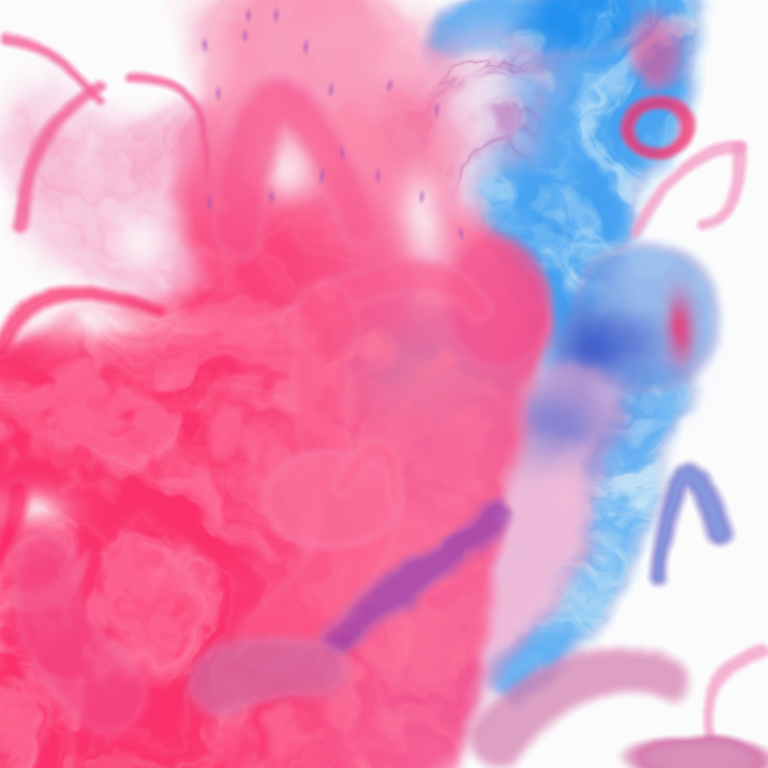
This background is drawn by a three.js fragment shader. Its source:

```glsl
varying vec2 vUv;

const vec3 PAPER = vec3(.985, .985, .99);
const vec3 CRIMSON = vec3(.98, .1, .36);
const vec3 ROSE = vec3(.95, .29, .54);
const vec3 CORAL = vec3(.99, .4, .57);
const vec3 BLUSH = vec3(.95, .6, .77);
const vec3 MAUVE = vec3(.8, .42, .64);
const vec3 LAVENDER = vec3(.8, .55, .78);
const vec3 VIOLET = vec3(.53, .24, .7);
const vec3 INDIGO = vec3(.27, .38, .8);
const vec3 AZURE = vec3(.04, .52, .93);
const vec3 SKY = vec3(.48, .75, .95);
const float BILLOW = .13;
const float RIPPLE = .035;
const float RIM = .008;
const int STEPS = 10;
const int SPECKS = 16;

vec3 ink = PAPER;

float hash(vec2 p) {
  vec3 q = fract(p.xyx * .1031);
  q += dot(q, q.yzx + 33.33);
  return fract((q.x + q.y) * q.z);
}

float noise(vec2 p) {
  vec2 i = floor(p), f = fract(p), e = vec2(1., 0.);
  f = f * f * (3. - 2. * f);
  return mix(mix(hash(i), hash(i + e), f.x), mix(hash(i + e.yx), hash(i + e.xx), f.x), f.y);
}

float fbm(vec2 p) {
  float sum = 0., amp = .52;
  for (int i = 0; i < 5; i++) {
    sum += amp * noise(p);
    p = mat2(1.6, 1.2, -1.2, 1.6) * p + 7.3;
    amp *= .5;
  }
  return sum;
}

float ellipse(vec2 p, vec2 centre, vec2 radius) {
  return (length((p - centre) / radius) - 1.) * min(radius.x, radius.y);
}

float spot(vec2 p, vec2 centre, vec2 radius) {
  vec2 d = (p - centre) / radius;
  return exp(-dot(d, d));
}

float join(float a, float b) {
  float h = max(.05 - abs(a - b), 0.);
  return min(a, b) - h * h * 5.;
}

// Translucent layer, denser and paler along its rim
void veil(float d, vec3 tint, float soft, float opacity) {
  float rim = exp(-d * d / (RIM * RIM));
  float body = 1. - smoothstep(-soft, soft, d);
  ink = mix(ink, mix(tint, BLUSH, .3 * rim), body * opacity * (.75 + .25 * rim));
}

// Tapering ribbon along a quadratic curve
void strand(vec2 p, vec2 a, vec2 b, vec2 c, float width, vec3 tint) {
  float d = 2.;
  vec2 last = a;
  for (int i = 1; i <= STEPS; i++) {
    float t = float(i) / float(STEPS);
    vec2 next = mix(mix(a, b, t), mix(b, c, t), t), s = next - last;
    float h = clamp(dot(p - last, s) / dot(s, s), 0., 1.);
    d = min(d, length(p - last - h * s) - width * (1. - .3 * t));
    last = next;
  }
  veil(d, tint, .004 + .3 * width, .85);
}

void main() {
  vec2 uv = vUv;
  vec2 swirl = vec2(fbm(uv * 5.), fbm(uv * 5. + 19.7)) - .5;
  vec2 p = uv + BILLOW * swirl, q = uv + RIPPLE * swirl;
  float cloud = fbm(uv * 4. + swirl * 5.);
  float thread = pow(1. - abs(2. * fbm(uv * 6. + swirl * 4.) - 1.), 7.);

  // Blue plume and its curl
  vec3 blue = mix(AZURE, SKY, smoothstep(.5, .75, cloud) + .35 * thread);
  veil(join(ellipse(p, vec2(.78, .93), vec2(.13, .15)), ellipse(p, vec2(.74, .72), vec2(.09, .15))), blue, .03, 1.);
  strand(p, vec2(.74, .97), vec2(.62, 1.), vec2(.56, .96), .05, blue);
  strand(p, vec2(.87, .5), vec2(.82, .28), vec2(.69, .1), .045, blue);
  veil(ellipse(q, vec2(.845, .59), vec2(.095)), mix(INDIGO, SKY, cloud), .015, .85);
  ink = mix(ink, INDIGO, spot(p, vec2(.79, .56), vec2(.07, .045)));
  ink = mix(ink, CRIMSON, .7 * spot(q, vec2(.89, .575), vec2(.018, .04)));

  // Lavender between the two inks
  strand(p, vec2(.76, .46), vec2(.72, .33), vec2(.6, .08), .08, mix(LAVENDER, BLUSH, cloud));
  ink = mix(ink, INDIGO, .6 * spot(p, vec2(.75, .47), vec2(.08, .05)));
  veil(ellipse(p, vec2(.62, .86), vec2(.09, .11)), mix(PAPER, LAVENDER, .4 + thread), .04, .8);

  // Thin pink wings
  float wing = join(ellipse(p, vec2(.2, .73), vec2(.11, .12)), ellipse(p, vec2(.07, .8), vec2(.05, .09)));
  veil(wing, mix(BLUSH, ROSE, .6 * thread), .035, .35 + .6 * cloud);

  // Main pink mass
  float mass = join(ellipse(p, vec2(.42, .76), vec2(.2, .22)), ellipse(p, vec2(.37, .96), vec2(.12)));
  mass = join(mass, ellipse(p, vec2(.33, .46), vec2(.37, .19)));
  mass = join(mass, ellipse(p, vec2(.25, .14), vec2(.37, .26)));
  mass = join(mass, ellipse(p, vec2(.59, .6), vec2(.13, .12)));
  mass = join(mass, ellipse(p, vec2(.53, .28), vec2(.13, .32)));
  float height = smoothstep(.5, .95, uv.y);
  vec3 pink = mix(CRIMSON, ROSE, smoothstep(.25, .6, uv.x));
  pink = mix(pink, mix(CORAL, BLUSH, .5), height);
  pink = mix(pink, CRIMSON, .8 * spot(p, vec2(.36, .69), vec2(.1, .08)));
  pink = mix(pink, MAUVE, .7 * spot(p, vec2(.56, .53), vec2(.11, .06)));
  pink = mix(pink, CORAL, .7 * smoothstep(.45, .75, cloud) + .25 * thread);
  veil(mass, pink, .015 + .03 * height, 1.2 - .2 * height);

  // Pale windows and violet seam
  float gap = spot(q, vec2(.37, .785), vec2(.04)) + spot(q, vec2(.555, .71), vec2(.03, .07));
  gap += spot(q, vec2(.18, .69), vec2(.04)) + spot(q, vec2(.05, .335), vec2(.045, .025));
  gap += spot(q, vec2(.12, .585), vec2(.08, .03));
  ink = mix(ink, PAPER, min(gap * (.5 + .5 * cloud), .9));
  strand(p, vec2(.45, .17), vec2(.6, .24), vec2(.66, .35), .025, VIOLET);

  // Billowing folds
  strand(q, vec2(.31, .7), vec2(.34, 1.04), vec2(.47, .71), .035, mix(ROSE, CORAL, cloud));
  veil(ellipse(q, vec2(.65, .61), vec2(.07, .085)), ROSE, .012, .75);
  strand(q, vec2(.38, .58), vec2(.54, .69), vec2(.62, .6), .025, mix(ROSE, CORAL, .6));
  strand(q, vec2(.42, .59), vec2(.41, .5), vec2(.43, .42), .045, mix(pink, CORAL, .6));
  strand(q, vec2(.47, .33), vec2(.47, .25), vec2(.35, .17), .055, mix(pink, CORAL, .7));
  veil(ellipse(q, vec2(.44, .35), vec2(.09, .065)), mix(CORAL, BLUSH, .2), .008, .8);
  strand(q, vec2(.45, .37), vec2(.52, .48), vec2(.52, .35), .015, CORAL);
  strand(q, vec2(.29, .115), vec2(.36, .14), vec2(.42, .13), .045, MAUVE);
  strand(q, vec2(.14, .1), vec2(.05, .17), vec2(.07, .26), .05, ROSE);

  // Loose strands
  strand(q, vec2(.01, .55), vec2(.04, .66), vec2(.2, .6), .011, CRIMSON);
  strand(q, vec2(.03, .71), vec2(.03, .83), vec2(.13, .89), .01, ROSE);
  strand(q, vec2(.01, .95), vec2(.08, .94), vec2(.13, .87), .007, ROSE);
  strand(q, vec2(.17, .9), vec2(.26, .9), vec2(.27, .77), .006, ROSE);
  strand(q, vec2(.03, .36), vec2(.03, .31), vec2(.005, .26), .015, CRIMSON);
  veil(abs(ellipse(q, vec2(.86, .845), vec2(.04, .033))) - .008, CRIMSON, .006, .85);
  veil(ellipse(p, vec2(.84, .945), vec2(.045, .02)), ROSE, .015, .8);
  strand(q, vec2(.97, .81), vec2(.89, .82), vec2(.83, .7), .009, BLUSH);
  strand(q, vec2(.97, .81), vec2(.98, .72), vec2(.92, .71), .009, BLUSH);
  strand(q, vec2(.94, .31), vec2(.89, .48), vec2(.86, .25), .016, INDIGO);
  strand(q, vec2(.65, .03), vec2(.77, .16), vec2(.87, .11), .035, MAUVE);
  strand(q, vec2(.99, .15), vec2(.91, .12), vec2(.92, .04), .008, BLUSH);
  veil(ellipse(q, vec2(.91, .01), vec2(.09, .03)), MAUVE, .006, 1.);

  // Specks drifting in the upper cloud
  for (int i = 0; i < SPECKS; i++) {
    vec2 seed = vec2(float(i), 5.);
    vec2 at = vec2(.26, .64) + .35 * vec2(hash(seed), hash(seed + 31.));
    veil(ellipse(q, at, vec2(.003, .006)), VIOLET, .004, .6);
  }
  gl_FragColor = vec4(ink, 1.);
}
```
